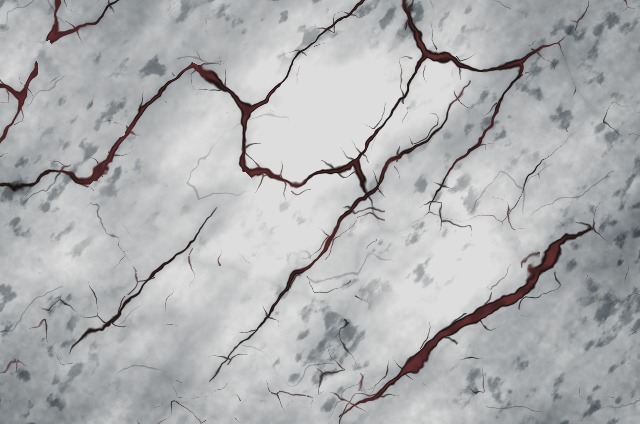
Reproduce this texture procedurally as a WebGL 2 fragment shader.

```glsl
#version 300 es
precision highp float;
// Pale weathered stone split by dark, red-filled diagonal cracks.
uniform vec2 u_resolution;
out vec4 fragColor;

vec2 hash2(vec2 p) {
    vec3 a = fract(p.xyx * vec3(0.1031, 0.1030, 0.0973));
    a += dot(a, a.yzx + 33.33);
    return fract((a.xx + a.yz) * a.zy);
}

float noise(vec2 p) {
    vec2 i = floor(p), f = fract(p);
    f = f * f * (3.0 - 2.0 * f);
    return mix(mix(hash2(i).x, hash2(i + vec2(1, 0)).x, f.x),
               mix(hash2(i + vec2(0, 1)).x, hash2(i + vec2(1, 1)).x, f.x), f.y);
}

float fbm(vec2 p) {
    float sum = 0.0, amp = 0.5;
    for (int i = 0; i < 5; i++) {
        sum += amp * noise(p);
        p = mat2(1.6, 1.2, -1.2, 1.6) * p + 7.3;
        amp *= 0.5;
    }
    return sum;
}

// Cellular borders: nearest distance, random key of that border, next distance
vec3 cellEdges(vec2 p) {
    vec2 base = floor(p), f = fract(p), home = vec2(0), toHome = vec2(0);
    float best = 8.0;
    for (int y = -1; y <= 1; y++)
    for (int x = -1; x <= 1; x++) {
        vec2 g = vec2(x, y), r = g + hash2(base + g + 40.0) - f;
        if (dot(r, r) < best) { best = dot(r, r); home = g; toHome = r; }
    }
    vec3 edge = vec3(8.0, 0.0, 8.0);
    for (int y = -2; y <= 2; y++)
    for (int x = -2; x <= 2; x++) {
        vec2 g = home + vec2(x, y), r = g + hash2(base + g + 40.0) - f;
        if (x == 0 && y == 0) continue;
        float d = dot(0.5 * (toHome + r), normalize(r - toHome));
        if (d < edge.x) {
            float key = hash2(2.0 * base + home + g + 91.0).y;
            edge = vec3(d, key, edge.x);
        } else edge.z = min(edge.z, d);
    }
    return edge;
}

// Signed distance to the three long parallel cracks
float longCracks(vec2 p) {
    vec3 size = vec3(0.46, 0.96, 0.74), angle = vec3(0.75, 0.87, 0.67);
    vec3 width = vec3(0.0050, 0.0062, 0.0165);
    float gap = 1.0;
    for (int i = 0; i < 3; i++) {
        float k = float(i);
        vec2 start = vec2(0.17 + 0.32 * k, 0.18 - 0.085 * k);
        vec2 dir = vec2(cos(angle[i]), sin(angle[i]));
        float h = clamp(dot(p - start, dir) / size[i], 0.0, 1.0);
        float swell = 0.12 + 0.88 * pow(sin(3.1416 * h), 0.8 + 0.4 * k);
        float w = width[i] * swell * (0.55 + 0.9 * noise(p * 24.0));
        gap = min(gap, length(p - start - dir * h * size[i]) - w);
    }
    return gap;
}

void main() {
    vec2 p = gl_FragCoord.xy / u_resolution.y;
    float px = 1.0 / u_resolution.y;
    vec2 slant = vec2(dot(p, vec2(0.66, 0.75)), dot(p, vec2(-0.75, 0.66)));

    // Jagged path for every crack
    vec2 bend = vec2(fbm(p * 7.0), fbm(p * 7.0 + 31.0)) - 0.48;
    vec2 bent = p + 0.11 * bend;
    vec2 bentSlant = slant + 0.11 * bend;

    // Branching network in the upper part
    vec3 net = cellEdges(bentSlant * vec2(2.5, 3.9) + 2.0);
    float zone = smoothstep(0.44, 0.62, p.y) * (1.0 - smoothstep(1.15, 1.4, p.x));
    float netWidth = (0.0042 + 0.007 * exp(-12.0 * net.z)) * (0.5 + noise(p * 22.0));
    netWidth = net.y > 0.33 ? netWidth * zone - 0.002 * (1.0 - zone) : -0.02;
    float gap = min(longCracks(bent), net.x / 3.2 - netWidth);

    // Short thorns that taper away from the cracks
    vec3 thorn = cellEdges(bent * 15.0);
    float thornGap = thorn.x / 15.0 - (0.0021 - 0.09 * max(gap, 0.0));
    float crack = 1.0 - smoothstep(-px, px, gap);
    float spur = thorn.y > 0.58 ? 1.0 - smoothstep(-px, px, thornGap) : 0.0;

    // Light centre, shaded rim and cloudy mottling
    float rim = smoothstep(0.2, 1.0, length((p - vec2(0.68, 0.57)) * vec2(0.95, 1.1)));
    float cloud = fbm(slant * vec2(3.0, 5.0) + 4.0);
    float tone = 1.05 - 0.56 * rim + 0.95 * (cloud - 0.5);
    vec2 rock = slant * vec2(8.0, 13.0);
    tone += 0.45 * (fbm(rock) - fbm(rock + vec2(0.2, 0.3)));

    // Pits, grain and faint hairlines
    float worn = smoothstep(0.40, 0.62, fbm(p * 4.0 + 17.0) + 0.12 * rim);
    tone -= 0.5 * worn * smoothstep(0.54, 0.74, fbm(slant * vec2(24.0, 38.0)));
    tone += (0.10 + 0.22 * rim) * (fbm(p * 75.0) - 0.48);
    vec3 hair = cellEdges(bentSlant * vec2(4.0, 6.5) + 11.0);
    float hairline = 1.0 - smoothstep(0.0, 0.0008 + px, hair.x / 5.0);
    tone -= 0.32 * hairline * step(0.62, hair.y) * smoothstep(0.4, 0.65, noise(p * 9.0));
    tone -= 0.14 * exp(-80.0 * max(gap, 0.0));

    // Stone colour, then dark crack walls with a red core
    vec3 stone = mix(vec3(0.35, 0.38, 0.40), vec3(0.84), clamp(tone, -0.25, 1.06));
    float core = smoothstep(0.0015, 0.007, -gap) * (0.55 + 0.6 * noise(p * 60.0));
    core = max(core, 0.65 * smoothstep(0.5, 0.75, noise(p * 13.0 + 5.0)));
    vec3 fill = mix(vec3(0.10, 0.07, 0.065), vec3(0.37, 0.18, 0.19), min(core, 1.0));
    fragColor = vec4(mix(stone, fill, max(crack, 0.85 * spur)), 1.0);
}
```
